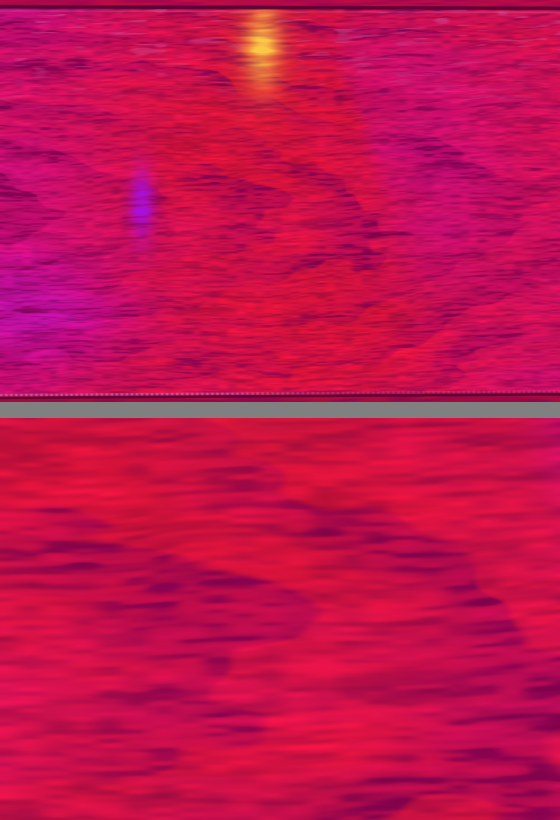
Top: the whole. Bottom: its middle third, enlarged.
Reproduce this texture procedurally as a Shadertoy shader.

```glsl
// Glossy stained oak panel under red and magenta light, framed by thin rails.
// Parabolic growth rings, broken into short pores by stretched noise, lie over
// a broad colour map; gaussian glows add the warm and violet reflections.
#define RED      vec3(0.825, 0.070, 0.225)
#define MAGENTA  vec3(0.780, 0.050, 0.500)
#define VIOLET   vec3(0.740, 0.070, 0.720)
#define MAROON   vec3(0.560, 0.005, 0.345)
#define ORANGE   vec3(0.950, 0.300, 0.130)
#define YELLOW   vec3(0.980, 0.780, 0.280)
#define LILAC    vec3(0.820, 0.360, 0.640)
#define RING_COUNT 15.0
#define RING_DEPTH 0.72
#define FIBRE_FREQ vec2(15.0, 165.0)
#define FIBRE_CONTRAST 0.30

float hash(vec2 p) {
    vec3 q = fract(p.xyx * vec3(0.1031, 0.1030, 0.0973));
    q += dot(q, q.yzx + 33.33);
    return fract((q.x + q.y) * q.z);
}

float noise(vec2 p) {
    vec2 i = floor(p), f = fract(p);
    f = f * f * (3.0 - 2.0 * f);
    return mix(mix(hash(i), hash(i + vec2(1, 0)), f.x),
               mix(hash(i + vec2(0, 1)), hash(i + vec2(1, 1)), f.x), f.y);
}

float fbm(vec2 p) {
    float sum = 0.0, amp = 0.53;
    for (int i = 0; i < 4; i++) {
        sum += amp * noise(p);
        p = p * 2.03 + 17.7;
        amp *= 0.5;
    }
    return sum;
}

float glow(vec2 uv, vec2 centre, vec2 size) {
    vec2 d = (uv - centre) / size;
    return exp(-dot(d, d));
}

// Share of magenta (0 to 1) and then violet (1 to 2) light on the wood
float lightTint(vec2 uv) {
    float t = 0.24 + 0.55 * (fbm(uv * vec2(3.0, 7.0) + 4.0) - 0.5);
    t += 0.50 * smoothstep(0.32, 0.0, uv.x);
    t += 0.85 * glow(uv, vec2(0.06, 0.23), vec2(0.17, 0.12));
    t += 0.32 * smoothstep(0.60, 1.0, uv.x) * smoothstep(1.0, 0.75, uv.y);
    float bandEdge = 0.605 + 0.25 * max(0.82 - uv.y, 0.0);
    t += 0.50 * smoothstep(-0.015, 0.03, uv.x - bandEdge)
              * glow(uv, vec2(0.70, 0.72), vec2(0.15, 0.22));
    t += 0.25 * glow(uv, vec2(0.80, 0.42), vec2(0.08, 0.25));
    t -= 0.30 * glow(uv, vec2(0.48, 0.75), vec2(0.17, 0.30));
    t -= 0.15 * glow(uv, vec2(0.55, 0.30), vec2(0.25, 0.25));
    return clamp(t, 0.0, 1.7);
}

// Dark late wood: nested tongues that point to the right
float growthRings(vec2 p, float pores) {
    float fromAxis = p.y - 0.47;
    float run = 0.10 * p.x + 0.14 * smoothstep(0.25, 1.4, p.x);
    float warp = fbm(p * vec2(2.2, 5.0)) - 0.5;
    float ragged = noise(p * vec2(9.0, 55.0)) - 0.5;
    float h = sqrt(fromAxis * fromAxis + run * 0.55 + 0.01);
    float ring = fract(RING_COUNT * (h + 0.17 * warp + 0.016 * ragged));
    float band = smoothstep(0.25, 0.88, ring) * smoothstep(1.0, 0.93, ring);
    float patchy = smoothstep(0.28, 0.68, fbm(p * vec2(2.5, 6.0) + 31.0));
    return band * mix(0.25, 1.0, patchy) * mix(0.55, 1.2, pores);
}

vec3 addRails(vec3 col, vec2 uv, float fibre) {
    float top = uv.y - (0.983 - 0.004 * uv.x);
    float base = uv.y - (0.017 + 0.009 * uv.x);
    float soft = 0.0025;
    vec3 rail = mix(MAROON, RED, 0.25 + 0.5 * fibre);
    col = mix(col, rail, smoothstep(-soft, soft, top));
    col = mix(col, vec3(0.30, 0.0, 0.20), 0.85 * smoothstep(0.007, 0.002, abs(top)));
    col = mix(col, LILAC, 0.35 * smoothstep(0.004, 0.0, abs(top + 0.010)));
    col = mix(col, rail * 0.90, smoothstep(soft, -soft, base));
    col = mix(col, MAROON * 0.55, 0.8 * smoothstep(0.005, 0.001, abs(base + 0.007)));
    float ribs = 0.65 + 0.35 * sin(uv.x * 700.0);
    float shine = mix(0.35, 0.85, smoothstep(0.65, 0.35, uv.x)) * ribs;
    return mix(col, LILAC, shine * smoothstep(0.005, 0.001, abs(base)));
}

void mainImage(out vec4 fragColor, in vec2 fragCoord) {
    vec2 uv = fragCoord / iResolution.xy;
    vec2 p = fragCoord / iResolution.y;

    // Fibres bend gently with the wood
    vec2 g = p + vec2(0.0, 0.05 * fbm(p * vec2(1.6, 2.2)) - 0.025 * p.x);
    float fibre = noise(g * FIBRE_FREQ);
    float fine = noise(g * vec2(45.0, 260.0) + 9.0);
    float streak = fbm(g * vec2(3.0, 38.0) + 5.0);
    float pores = smoothstep(0.45, 0.80, 0.6 * fibre + 0.4 * fine);

    // Lit wood
    float t = lightTint(uv) + 0.30 * (streak - 0.5) + 0.14 * (fine - 0.5);
    vec3 col = mix(RED, MAGENTA, clamp(t, 0.0, 1.0));
    col = mix(col, VIOLET, clamp(t - 0.95, 0.0, 1.0));
    float dark = growthRings(p, pores) + 0.28 * pores * streak;
    col = mix(col, MAROON, clamp(RING_DEPTH * dark, 0.0, 0.9));
    col *= 1.0 + FIBRE_CONTRAST * (0.55 * (0.5 - fibre) + 0.6 * (0.5 - fine) + 0.5 * (0.5 - streak));

    // Cool glints on the fibres near the top
    float glint = smoothstep(0.70, 0.92, noise(g * vec2(20.0, 190.0) + 50.0));
    col = mix(col, LILAC, 0.40 * glint * smoothstep(0.60, 1.0, uv.y));

    // Reflected lamps, broken up by the grain
    float gloss = 0.55 + 0.75 * (1.0 - fibre) * (0.5 + streak);
    vec2 lamp = vec2(0.469, 0.885);
    col = mix(col, ORANGE, min(0.55 * gloss * glow(uv, lamp, vec2(0.055, 0.14)), 0.9));
    col = mix(col, YELLOW, min(1.05 * gloss * glow(uv, lamp, vec2(0.029, 0.085)), 1.0));
    col = mix(col, vec3(0.66, 0.06, 0.88),
              min(0.95 * gloss * glow(uv, vec2(0.253, 0.495), vec2(0.020, 0.085)), 0.95));

    fragColor = vec4(clamp(addRails(col, uv, fibre), 0.0, 1.0), 1.0);
}
```
